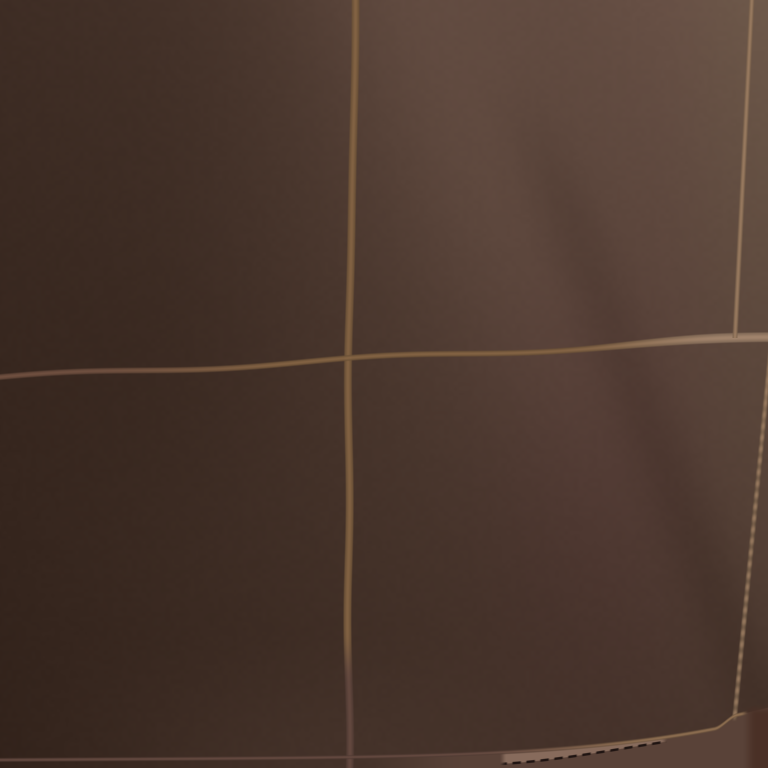
Write a Shadertoy shader that draws this texture.

```glsl
// Dark brown leather-like panels divided by thin, slightly bent golden seams.
#define COLUMN_HALF_WIDTH 0.0050
#define ROW_HALF_WIDTH 0.0036
#define SHADOW_COLOR vec3(0.19, 0.13, 0.10)
#define LIGHT_COLOR vec3(0.43, 0.335, 0.29)
#define GOLD vec3(0.49, 0.37, 0.25)
#define PALE vec3(0.61, 0.50, 0.41)
#define DULL vec3(0.37, 0.27, 0.235)
#define GRAIN 0.008
#define SEAM_JOINT 0.060

float hash(vec2 p) {
    return fract(sin(dot(p, vec2(127.1, 311.7))) * 43758.5453);
}

float noise(vec2 p) {
    vec2 i = floor(p), f = fract(p);
    f = f * f * (3.0 - 2.0 * f);
    return mix(mix(hash(i), hash(i + vec2(1, 0)), f.x),
               mix(hash(i + vec2(0, 1)), hash(i + vec2(1, 1)), f.x), f.y);
}

float bell(float x, float width) {
    return exp(-x * x / (width * width));
}

// Horizontal position of a column seam at height y.
float columnX(int i, float y) {
    if (i == 0) return 0.454 + 0.009 * smoothstep(0.5, 1.0, y)
                     + 0.002 * sin(20.0 * y + 0.8) * (1.0 - y);
    return y > 0.56 ? 0.957 + 0.05 * (y - 0.56) : 0.957 + 0.098 * (y - 0.07);
}

// Height of a row seam at horizontal position x.
float rowY(int i, float x) {
    if (i == 0) return 0.508 + 0.052 * x + 0.003 * cos(15.0 * (x - 0.5));
    return 0.0105 + 0.006 * x + 0.05 * pow(x, 5.0)
         + 0.012 * smoothstep(0.93, 0.96, x);
}

// Soft light from the upper right, with a slanted glow and shadow.
vec3 panelColor(vec2 uv) {
    float slant = uv.x + 0.39 * uv.y;
    float red = 0.19 + 0.09 * uv.x + 0.06 * uv.y + 0.09 * uv.x * uv.y;
    red += 0.035 * bell(slant - 0.92, 0.13) * smoothstep(0.1, 0.8, uv.y);
    red -= 0.032 * bell(slant - 1.02, 0.045) * smoothstep(0.95, 0.7, uv.y);
    red -= 0.022 * bell(uv.x - 0.22, 0.2) * smoothstep(0.2, 0.6, uv.y);
    red += 0.035 * smoothstep(0.2, 0.0, uv.y) * bell(uv.x - 0.4, 0.3);
    red += GRAIN * (noise(uv * 160.0) - 0.5);
    float t = (red - SHADOW_COLOR.r) / (LIGHT_COLOR.r - SHADOW_COLOR.r);
    vec3 color = mix(SHADOW_COLOR, LIGHT_COLOR, t);
    // Olive tint near the right edge, rosy tint below the glow
    color.g += 0.012 * smoothstep(0.85, 1.0, uv.x) * uv.y;
    color.g -= 0.010 * bell(uv.x - 0.78, 0.15) * bell(uv.y - 0.35, 0.3);
    return color;
}

// Coverage of a line with a soft edge.
float stroke(float d, float halfWidth, float soft) {
    return 1.0 - smoothstep(halfWidth - soft, halfWidth + soft, abs(d));
}

// Thread shading: a bright core with darker flanks.
vec3 thread(vec3 color, float d, float halfWidth) {
    return color * mix(0.82, 1.06, bell(d, 0.7 * halfWidth));
}

void mainImage(out vec4 fragColor, in vec2 fragCoord) {
    vec2 uv = fragCoord / iResolution.xy;
    float soft = max(0.0011, 0.8 / iResolution.y);
    vec3 color = panelColor(uv);

    // Strip under the lowest seam and the dark corner beside it
    float below = rowY(1, uv.x) - uv.y;
    float strip = smoothstep(-soft, soft, below) * smoothstep(0.45, 0.62, uv.x);
    color = mix(color, vec3(0.35, 0.26, 0.22), strip);
    float corner = smoothstep(0.965, 0.985, uv.x) * smoothstep(0.085, 0.07, uv.y);
    color = mix(color, vec3(0.29, 0.19, 0.15), corner);

    // Pale wedge with a broken dark lower edge
    float wedge = smoothstep(0.65, 0.66, uv.x) * smoothstep(0.87, 0.86, uv.x);
    float depth = mix(0.015, 0.006, smoothstep(0.65, 0.87, uv.x));
    float dash = smoothstep(0.2, 0.4, abs(fract(uv.x * 55.0) - 0.5) + 0.1);
    color = mix(color, vec3(0.53, 0.42, 0.36),
                wedge * stroke(below - 0.5 * depth, 0.5 * depth, soft));
    color = mix(color, vec3(0.12, 0.08, 0.07),
                wedge * dash * stroke(below - depth, 0.0016, soft));

    for (int i = 0; i < 2; i++) {
        // Column seam: the first dulls near the floor, the second is thin and pale
        float d = uv.x - columnX(i, uv.y);
        float worn = i == 0 ? smoothstep(0.18, 0.11, uv.y) : 0.0;
        float w = COLUMN_HALF_WIDTH * (i == 0 ? 1.0 : 0.62);
        vec3 tint = i == 0 ? mix(GOLD, DULL, worn) : mix(GOLD, PALE, 0.65);
        float beads = i == 0 ? 0.0 : smoothstep(0.6, 0.35, uv.y);
        tint *= 1.0 - 0.22 * beads * (0.5 + 0.5 * sin(uv.y * 420.0));
        float visible = i == 0 ? 1.0 : smoothstep(SEAM_JOINT, SEAM_JOINT + 0.006, uv.y);
        color = mix(color, thread(tint, d, w), 0.94 * visible * stroke(d, w, soft * 1.3));

        // Row seam: rosy on the left, gold in the middle, pale on the right
        d = uv.y - rowY(i, uv.x);
        float right = smoothstep(0.72, 0.95, uv.x);
        w = ROW_HALF_WIDTH * (i == 0 ? 1.0 + 0.7 * right : 0.65);
        tint = mix(vec3(0.42, 0.30, 0.24), GOLD, smoothstep(0.1, 0.4, uv.x));
        tint = mix(tint, PALE, right);
        if (i == 1) tint = mix(DULL, mix(GOLD, PALE, 0.3), smoothstep(0.6, 0.88, uv.x));
        visible = i == 0 ? 1.0 : smoothstep(0.975, 0.965, uv.x);
        color = mix(color, thread(tint, d, w), 0.94 * visible * stroke(d, w, soft * 1.3));
    }
    fragColor = vec4(color, 1.0);
}
```
